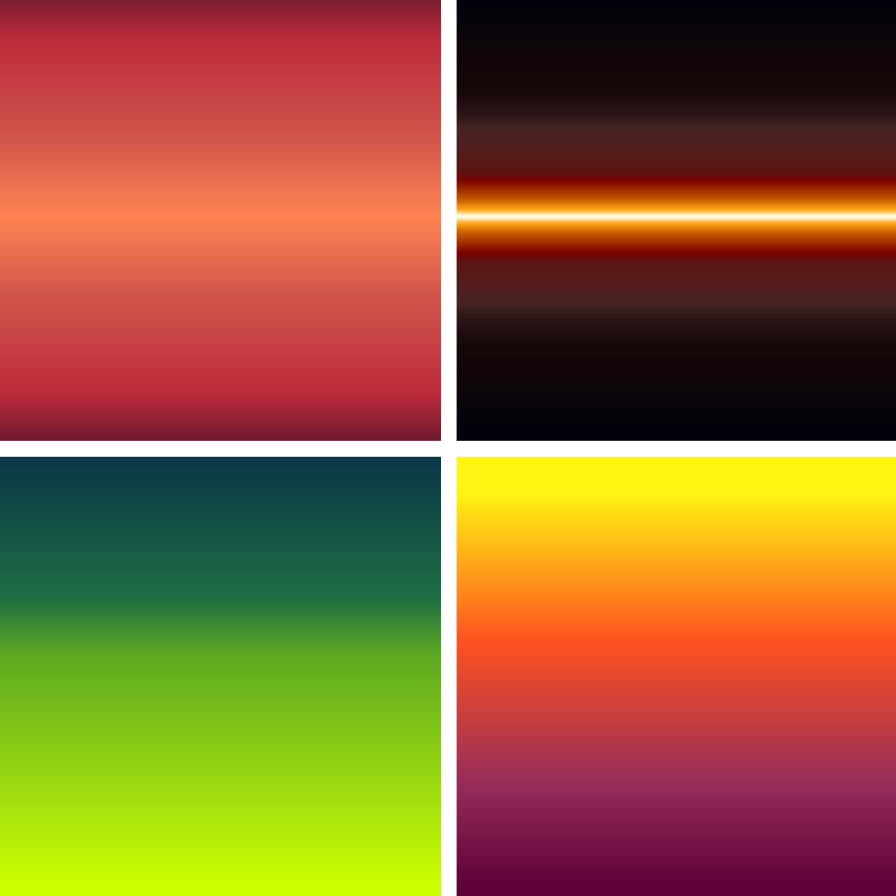
Give the GLSL for this background, as a Shadertoy shader.

```glsl
// Four panels of horizontal colour bands, split by a white cross.
// Each panel chains linear colour stops down its height; the upper
// two are mirrored about a bright middle line.

#define GAP_LEFT 0.4922
#define GAP_RIGHT 0.5096
#define GAP_BOTTOM 0.4902
#define GAP_TOP 0.5080
#define MIRROR_LINE 0.491
#define GAP_COLOR vec3(1.0)

// Blend from the colour so far to the next stop between two positions
vec3 stopAt(vec3 color, vec3 next, float from, float to, float t) {
    return mix(color, next, clamp((t - from) / (to - from), 0.0, 1.0));
}

// Coral glow fading to crimson; d is the distance from the middle line
vec3 coralPanel(float d) {
    vec3 c = vec3(1.0, 0.51, 0.32);
    c = stopAt(c, vec3(0.815, 0.335, 0.295), 0.0, 0.18, d);
    c = stopAt(c, vec3(0.745, 0.17, 0.235), 0.18, 0.40, d);
    return stopAt(c, vec3(0.43, 0.10, 0.18), 0.40, 0.51, d);
}

// Thin hot line with a fiery halo in the dark
vec3 emberPanel(float d) {
    vec3 c = vec3(1.0, 0.98, 0.88);
    c = stopAt(c, vec3(1.0, 0.65, 0.08), 0.002, 0.016, d);
    c = stopAt(c, vec3(0.78, 0.35, 0.0), 0.016, 0.038, d);
    c = stopAt(c, vec3(0.47, 0.0, 0.0), 0.038, 0.083, d);
    c = stopAt(c, vec3(0.37, 0.08, 0.07), 0.083, 0.10, d);
    c = stopAt(c, vec3(0.275, 0.14, 0.14), 0.10, 0.20, d);
    c = stopAt(c, vec3(0.165, 0.085, 0.085), 0.20, 0.232, d);
    c = stopAt(c, vec3(0.095, 0.03, 0.03), 0.232, 0.29, d);
    return stopAt(c, vec3(0.008, 0.008, 0.047), 0.29, 0.49, d);
}

// Deep teal through green to lime; t runs downward
vec3 limePanel(float t) {
    vec3 c = vec3(0.039, 0.215, 0.282);
    c = stopAt(c, vec3(0.118, 0.43, 0.267), 0.0, 0.32, t);
    c = stopAt(c, vec3(0.36, 0.66, 0.13), 0.32, 0.45, t);
    return stopAt(c, vec3(0.804, 1.0, 0.0), 0.45, 0.98, t);
}

// Yellow through orange to plum; t runs downward
vec3 sunsetPanel(float t) {
    vec3 c = vec3(1.0, 0.96, 0.07);
    c = stopAt(c, vec3(1.0, 0.32, 0.125), 0.08, 0.42, t);
    c = stopAt(c, vec3(0.596, 0.176, 0.353), 0.42, 0.74, t);
    return stopAt(c, vec3(0.36, 0.0, 0.215), 0.74, 0.99, t);
}

// Coverage of the span between two edges, softened over one pixel
float spanMask(float x, float low, float high, float pixel) {
    return clamp((x - low) / pixel + 0.5, 0.0, 1.0)
         * clamp((high - x) / pixel + 0.5, 0.0, 1.0);
}

void mainImage(out vec4 fragColor, in vec2 fragCoord) {
    vec2 uv = fragCoord / iResolution.xy;
    vec2 pixel = 1.0 / iResolution.xy;

    // Downward position inside each row of panels
    float upper = (1.0 - uv.y) / (1.0 - GAP_TOP);
    float lower = (GAP_BOTTOM - uv.y) / GAP_BOTTOM;
    float fromLine = abs(upper - MIRROR_LINE);

    // Choose the panel
    bool isLeft = uv.x < 0.5 * (GAP_LEFT + GAP_RIGHT);
    bool isUpper = uv.y > 0.5 * (GAP_BOTTOM + GAP_TOP);
    vec3 color;
    if (isUpper) color = isLeft ? coralPanel(fromLine) : emberPanel(fromLine);
    else color = isLeft ? limePanel(lower) : sunsetPanel(lower);

    // Lay the white cross over the panels
    float gap = max(spanMask(uv.x, GAP_LEFT, GAP_RIGHT, pixel.x),
                    spanMask(uv.y, GAP_BOTTOM, GAP_TOP, pixel.y));
    fragColor = vec4(mix(color, GAP_COLOR, gap), 1.0);
}
```
